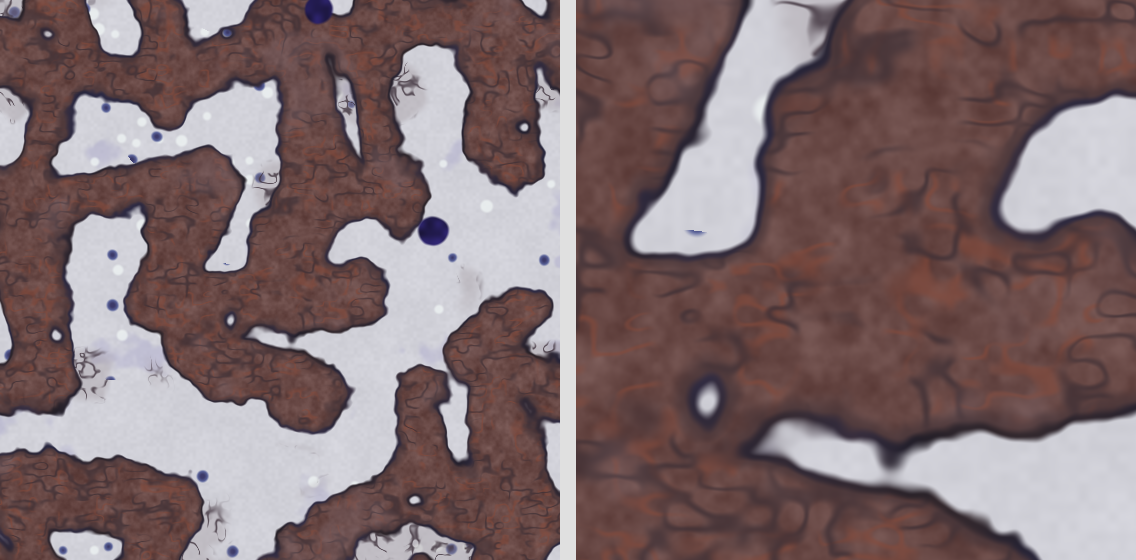
Left: the whole. Right: its middle third, enlarged.
Reproduce this texture procedurally as a three.js fragment shader.

```glsl
// Stained brown tissue strands with dark rims around pale gaps holding blue cells
varying vec2 vUv;

vec2 hash2(vec2 p) {
  vec3 q = fract(p.xyx * vec3(0.1031, 0.1030, 0.0973));
  q += dot(q, q.yzx + 33.33);
  return fract((q.xx + q.yz) * q.zy);
}

float noise(vec2 p) {
  vec2 i = floor(p), f = fract(p);
  f = f * f * (3.0 - 2.0 * f);
  vec2 e = vec2(0.0, 1.0);
  return mix(mix(hash2(i).x, hash2(i + e.yx).x, f.x),
             mix(hash2(i + e.xy).x, hash2(i + e.yy).x, f.x), f.y);
}

float fbm(vec2 p) {
  float sum = 0.0, gain = 0.53;
  for (int i = 0; i < 4; i++) {
    sum += gain * noise(p);
    p = mat2(1.6, 1.2, -1.2, 1.6) * p + 7.3;
    gain *= 0.5;
  }
  return sum;
}

// Curved lines along the middle level of a noise field
float creases(vec2 p, float width) {
  return 1.0 - smoothstep(0.0, width, abs(noise(p) - 0.5));
}

float segment(vec2 p, vec2 a, vec2 b) {
  vec2 pa = p - a, ba = b - a;
  return length(pa - ba * clamp(dot(pa, ba) / dot(ba, ba), 0.0, 1.0));
}

vec2 node(vec2 cell) {
  return (cell + 0.16 + 0.68 * hash2(cell + 41.0)) / 5.0;
}

// Rounded strands joining jittered lattice nodes, sparse along one open lane
float tissue(vec2 p) {
  vec2 home = floor(p * 5.0);
  float sum = 1e-9;
  for (int y = -2; y <= 1; y++) {
    for (int x = -2; x <= 1; x++) {
      vec2 cell = home + vec2(float(x), float(y));
      vec2 a = node(cell);
      for (int k = 0; k < 2; k++) {
        vec2 b = node(cell + (k == 0 ? vec2(1.0, 0.0) : vec2(0.0, 1.0)));
        vec2 h = hash2(cell + 17.0 + 53.0 * float(k));
        float lane = segment((a + b) * 0.5, vec2(0.5, 0.08), vec2(0.9, 0.72));
        float chance = mix(0.1, 0.87, smoothstep(0.08, 0.19, lane));
        float d = segment(p, a, b) - mix(0.036, 0.066, h.y);
        sum += step(h.x, chance) * exp(-100.0 * d);
      }
    }
  }
  return -log(sum) / 100.0;
}

// Distance to one random spot per grid cell, far away where the cell is empty
float spots(vec2 p, float count, float chance, float radius, float seed) {
  vec2 cell = floor(p * count);
  vec2 h = hash2(cell + seed);
  vec2 center = (cell + 0.3 + 0.4 * hash2(cell + seed + 9.0)) / count;
  return h.x < chance ? length(p - center) - radius * mix(0.6, 1.0, h.y) : 1.0;
}

float fill(float d, float blur) {
  return 1.0 - smoothstep(-blur, blur, d);
}

void main() {
  vec2 p = vUv;
  vec2 wobble = vec2(fbm(p * 13.0), fbm(p * 13.0 + 31.0)) - 0.5;
  float d = tissue(p + 0.06 * wobble);
  d += 0.022 * (noise(p * 17.0 + 5.0) - 0.5) + 0.007 * (noise(p * 48.0) - 0.5);
  d = max(d, -spots(p + 0.03 * wobble, 6.0, 0.14, 0.008, 77.0));

  // Pale ground with bright beads, small blue cells and lilac stains
  float grain = noise(p * 170.0) - 0.5;
  vec3 ground = vec3(0.82, 0.82, 0.85) + 0.04 * (fbm(p * 20.0) - 0.5) + 0.03 * grain;
  float cluster = smoothstep(0.4, 0.7, noise(p * 5.0 + 3.0));
  float stain = smoothstep(0.68, 0.8, fbm(p * 11.0 + 60.0));
  ground = mix(ground, vec3(0.68, 0.67, 0.80), 0.5 * stain);
  float bead = spots(p, 26.0, 0.05 + 0.22 * cluster, 0.011, 5.0);
  ground = mix(ground, vec3(0.93, 0.95, 0.95), 0.8 * fill(bead, 0.003));
  float cell = spots(p + 0.008 * wobble, 23.0, 0.04 + 0.18 * cluster, 0.011, 23.0);
  vec3 cellBlue = mix(vec3(0.30, 0.34, 0.58), vec3(0.17, 0.16, 0.36), fill(cell + 0.004, 0.004));
  ground = mix(ground, cellBlue, 0.9 * fill(cell, 0.0025));

  // Crumbled debris beside a few strands
  float debris = smoothstep(0.66, 0.74, noise(p * 6.0 + 19.0)) * fill(d - 0.04, 0.01);
  float crumbs = creases(p * 75.0 + 5.0 * wobble, 0.16) * smoothstep(0.4, 0.6, noise(p * 50.0));
  ground = mix(ground, vec3(0.62, 0.58, 0.60), 0.35 * debris);
  ground = mix(ground, vec3(0.25, 0.20, 0.24), 0.8 * debris * crumbs);

  // Brown body with short rusty streaks, dark flecks and paler violet patches
  vec2 q = p + 0.03 * wobble;
  vec3 body = vec3(0.41, 0.285, 0.272) + 0.15 * (fbm(p * 55.0) - 0.5) + 0.05 * grain;
  float rust = creases(q * vec2(62.0, 95.0), 0.2) * smoothstep(0.42, 0.68, noise(p * 38.0));
  body = mix(body, vec3(0.52, 0.29, 0.23), 0.6 * rust);
  float flecks = creases(q * vec2(55.0, 80.0) + 90.0, 0.2) * smoothstep(0.35, 0.65, noise(p * 33.0 + 8.0));
  body = mix(body, vec3(0.25, 0.19, 0.21), 0.75 * flecks);
  body = mix(body, vec3(0.47, 0.38, 0.40), 0.4 * smoothstep(0.58, 0.78, fbm(p * 10.0 + 44.0)));

  // Shaded margin and a thin uneven navy rim
  body = mix(body, vec3(0.28, 0.21, 0.225), 0.7 * smoothstep(-0.019, -0.007, d));
  vec3 rim = mix(vec3(0.13, 0.11, 0.13), vec3(0.16, 0.16, 0.28), noise(p * 22.0));
  float rimStrength = mix(0.55, 1.0, noise(p * 30.0 + 70.0));
  body = mix(body, rim, rimStrength * smoothstep(-0.0085, -0.003, d));
  vec3 color = mix(ground, body, fill(d, 0.0028));

  // Two large dark blue cells lying over the strands
  float big = min(length(p - vec2(0.57, 0.985)), length(p - vec2(0.773, 0.587)));
  big += 0.012 * wobble.x - 0.027;
  vec3 bigBlue = mix(vec3(0.10, 0.08, 0.22), vec3(0.19, 0.15, 0.46), noise(p * 60.0));
  color = mix(color, bigBlue, fill(big, 0.003));

  gl_FragColor = vec4(color, 1.0);
}
```
